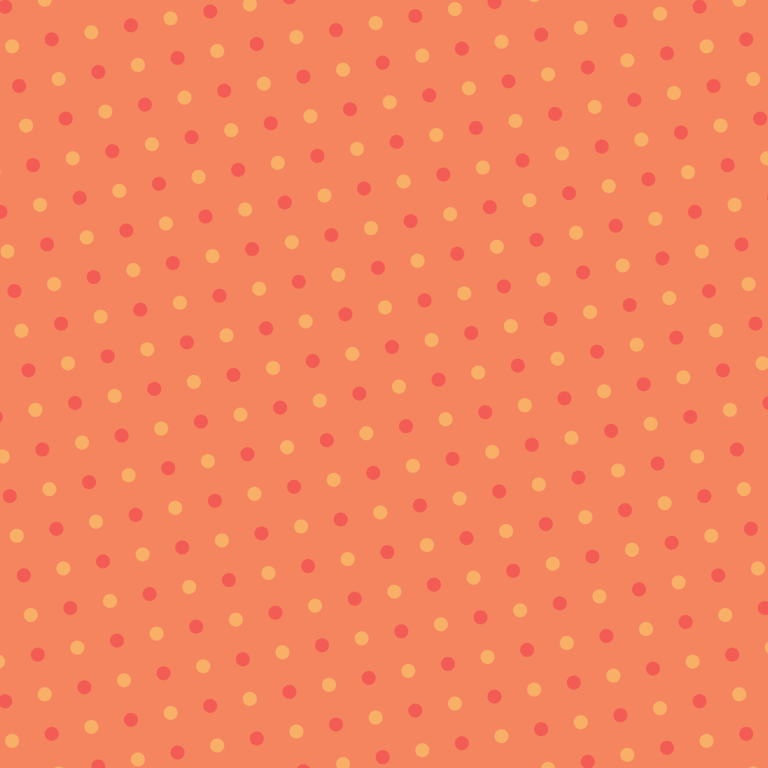
Give the GLSL for this pattern, as a WebGL 2 fragment shader.

```glsl
#version 300 es
precision highp float;

uniform vec2 u_resolution;
out vec4 fragColor;

#define TILE_SIZE 0.9043                // side of the seamless tile, in canvas units
#define TILE_STEPS vec2(17.0, 3.0)      // lattice steps along one tile side, sets the tilt
#define DOT_RADIUS 0.174                // in units of the dot spacing
#define YELLOW_ANCHOR vec2(0.5195, 0.4966)
#define GROUND_COLOR vec3(0.960, 0.522, 0.374)
#define RED_COLOR vec3(0.953, 0.360, 0.330)
#define YELLOW_COLOR vec3(0.968, 0.692, 0.400)

// Canvas position to lattice units, with one dot on each integer point
vec2 toLattice(vec2 position, float spacing) {
    vec2 axis = normalize(TILE_STEPS);
    vec2 offset = position - YELLOW_ANCHOR;
    return vec2(dot(offset, axis), dot(offset, vec2(-axis.y, axis.x))) / spacing;
}

void main() {
    float canvasSize = min(u_resolution.x, u_resolution.y);
    float spacing = TILE_SIZE / length(TILE_STEPS);
    float pixel = 1.0 / (canvasSize * spacing);

    vec2 lattice = toLattice(gl_FragCoord.xy / canvasSize, spacing);
    vec2 cell = floor(lattice + 0.5);

    // Dot colours alternate like a checkerboard
    float isRed = mod(cell.x + cell.y, 2.0);
    vec3 dotColor = mix(YELLOW_COLOR, RED_COLOR, isRed);

    // Smooth-edged disc at the cell centre
    float edge = length(lattice - cell) - DOT_RADIUS;
    float coverage = 1.0 - smoothstep(-0.75 * pixel, 0.75 * pixel, edge);

    fragColor = vec4(mix(GROUND_COLOR, dotColor, coverage), 1.0);
}
```
